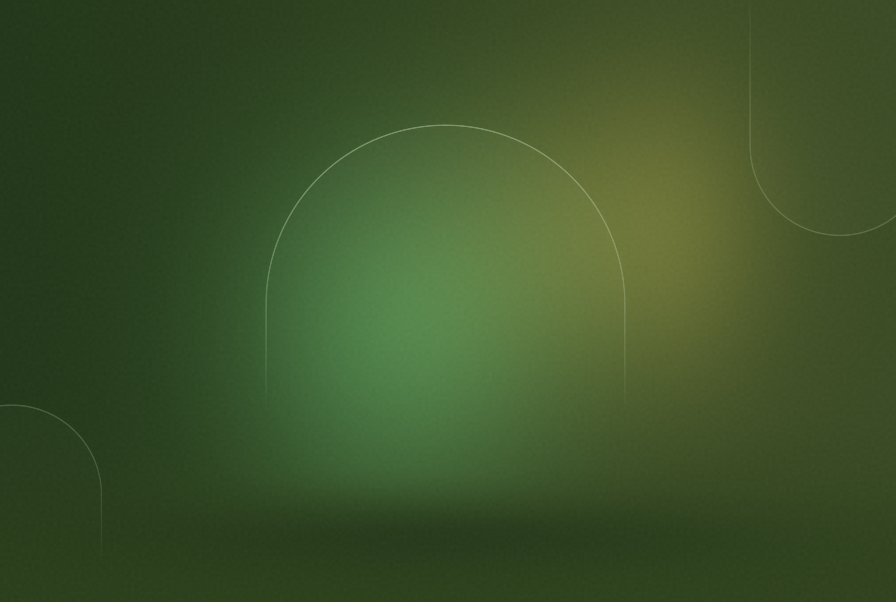
This background is drawn by a Shadertoy shader. Its source:

```glsl
// Dark green backdrop with a green and an olive glow behind a thin arch,
// two fainter arches at the corners and a soft shadow along the floor.
// Built from gaussian glows, an arch distance function and gradient noise.

#define GREEN_POS vec2(0.66, 0.448)
#define OLIVE_POS vec2(1.085, 0.62)
#define GREEN_GLOW vec3(0.115, 0.24, 0.16)
#define OLIVE_GLOW vec3(0.21, 0.165, 0.075)
#define SHADOW_COLOR vec3(0.15, 0.225, 0.11)
#define LINE_COLOR vec3(0.66, 0.74, 0.58)
#define LINE_HALF_WIDTH 0.0012
#define GRAIN_SCALE 170.0
#define GRAIN_AMOUNT 0.018

vec2 hashGradient(vec2 cell) {
    vec3 h = fract(cell.xyx * vec3(0.1031, 0.1030, 0.0973));
    h += dot(h, h.yzx + 33.33);
    return 2.0 * fract((h.xx + h.yz) * h.zy) - 1.0;
}

float gradientNoise(vec2 p) {
    vec2 i = floor(p), f = fract(p);
    vec2 u = f * f * (3.0 - 2.0 * f);
    vec2 e = vec2(1.0, 0.0);
    float a = dot(hashGradient(i), f);
    float b = dot(hashGradient(i + e.xy), f - e.xy);
    float c = dot(hashGradient(i + e.yx), f - e.yx);
    float d = dot(hashGradient(i + e.xx), f - e.xx);
    return mix(mix(a, b, u.x), mix(c, d, u.x), u.y);
}

float gaussian(vec2 offset, vec2 spread) {
    vec2 q = offset / spread;
    return exp(-dot(q, q));
}

// Semicircle on straight legs; q is measured from the circle centre
float archDistance(vec2 q, float radius) {
    return (q.y > 0.0 ? length(q) : abs(q.x)) - radius;
}

// Faint fill and outline, both fading towards the end of the legs
vec3 drawArch(vec3 color, vec2 q, float radius, float leg, float opacity, float fill) {
    float pixel = 1.0 / iResolution.y;
    float d = archDistance(q, radius);
    float fade = smoothstep(-leg, radius, q.y);
    float inside = 1.0 - smoothstep(-pixel, pixel, d);
    float outline = 1.0 - smoothstep(LINE_HALF_WIDTH - 0.5 * pixel,
                                     LINE_HALF_WIDTH + 0.5 * pixel, abs(d));
    color += fill * inside * fade;
    return mix(color, LINE_COLOR, outline * opacity * sqrt(fade));
}

void mainImage(out vec4 fragColor, in vec2 fragCoord) {
    vec2 p = fragCoord / iResolution.y;
    float across = fragCoord.x / iResolution.x;

    // Base: darker on the left, warmer on the right and along the floor
    vec3 color = mix(vec3(0.14, 0.222, 0.105), vec3(0.235, 0.298, 0.148),
                     smoothstep(-0.1, 1.0, across));
    color = mix(color, vec3(0.18, 0.258, 0.115), 0.8 * (1.0 - smoothstep(0.0, 0.35, p.y)));

    // Glows, cut off softly above the floor
    vec2 oliveOffset = p - OLIVE_POS;
    float oliveWidth = oliveOffset.x > 0.0 ? 0.2 : 0.34;
    float aboveFloor = smoothstep(0.07, 0.23, p.y);
    color += GREEN_GLOW * gaussian(p - GREEN_POS, vec2(0.27, 0.30)) * aboveFloor;
    color += OLIVE_GLOW * gaussian(oliveOffset, vec2(oliveWidth, 0.27)) * aboveFloor;

    // Floor shadow
    float shadow = gaussian(p - vec2(0.76, 0.105), vec2(0.5, 0.05));
    color = mix(color, SHADOW_COLOR, 0.75 * shadow);

    // Centre arch, lower left arch and inverted upper right arch
    color = drawArch(color, p - vec2(0.740, 0.494), 0.298, 0.18, 0.55, 0.018);
    color = drawArch(color, p - vec2(0.0195, 0.178), 0.149, 0.12, 0.26, 0.012);
    vec2 inverted = (p - vec2(1.395, 0.758)) * vec2(1.0, -1.0);
    color = drawArch(color, inverted, 0.149, 0.26, 0.26, 0.012);

    // Fine grain
    color += GRAIN_AMOUNT * gradientNoise(p * GRAIN_SCALE);
    fragColor = vec4(clamp(color, 0.0, 1.0), 1.0);
}
```
